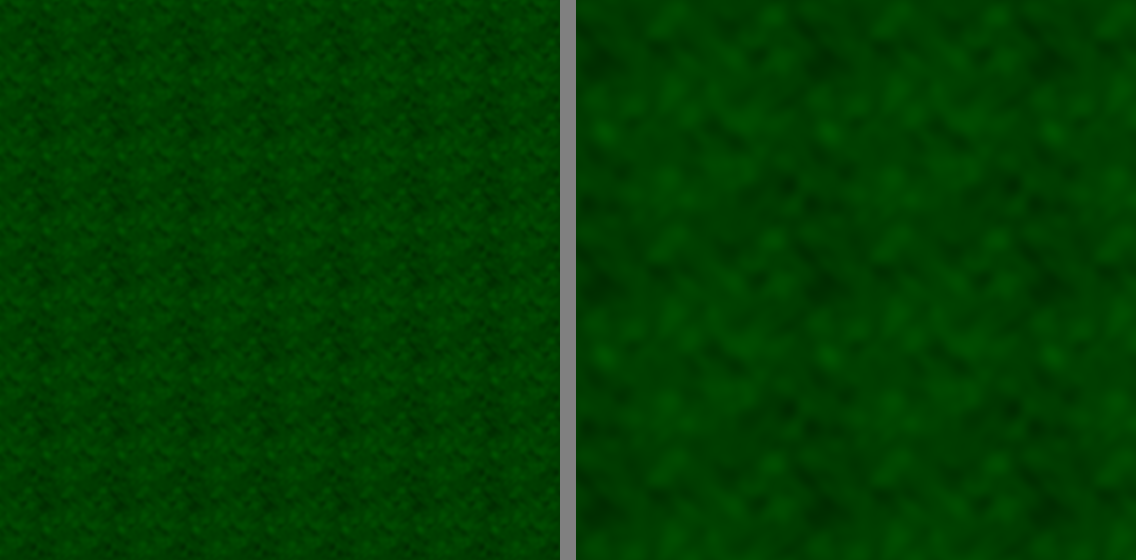
Left, the full canvas; right, a detail of the centre.
This texture is drawn by a Shadertoy shader. Its source:

```glsl
const float TAU = 6.2831853;

vec3 hash3(vec2 p) {
    vec3 q = fract(p.xyx * vec3(0.1031, 0.1030, 0.0973));
    q += dot(q, q.yxz + 33.33);
    return fract((q.xxy + q.yzz) * q.zyx);
}

// Tileable cellular noise: each cell holds one soft light or dark blob
float blobNoise(vec2 tile, float cells, float seed) {
    vec2 p = tile * cells;
    vec2 cell = floor(p);
    float sum = 0.0;
    for (int y = -1; y <= 1; y++) {
        for (int x = -1; x <= 1; x++) {
            vec2 neighbour = cell + vec2(x, y);
            vec3 rnd = hash3(mod(neighbour, cells) + seed);
            vec2 d = p - neighbour - rnd.xy;
            float falloff = max(0.0, 1.0 - dot(d, d));
            // Alternating signs keep the average even across the tile
            float parity = 1.0 - 2.0 * mod(neighbour.x + neighbour.y, 2.0);
            float weight = mix(2.0 * rnd.z - 1.0, parity, 0.3);
            sum += weight * falloff * falloff * falloff;
        }
    }
    return sum;
}

void mainImage(out vec4 fragColor, in vec2 fragCoord) {
    vec2 tile = fract(fragCoord / iResolution.xy * 7.5);

    // Broad light and dark patches, with a wavering outline
    vec2 wave = tile + 0.07 * sin(TAU * (tile.yx + vec2(0.3, 0.15)));
    float shade = 0.23 * cos(TAU * (wave.x - 0.08));
    shade += 0.14 * cos(TAU * (wave.y - 0.42)) + 0.09 * cos(TAU * (2.0 * wave.y - 0.4));

    // Mottling, bent so the blobs stretch into leafy strokes
    vec2 bent = tile + 0.02 * sin(TAU * (2.0 * tile.yx + vec2(0.35, 0.8)));
    shade += 0.38 * blobNoise(bent, 6.0, 211.0);
    shade += 1.15 * blobNoise(bent, 10.0, 149.0);
    shade += 0.45 * blobNoise(bent, 16.0, 307.0);

    float green = clamp(0.241 + 0.05 * shade, 0.16, 0.33);
    fragColor = vec4(0.0, green, 0.0, 1.0);
}
```
